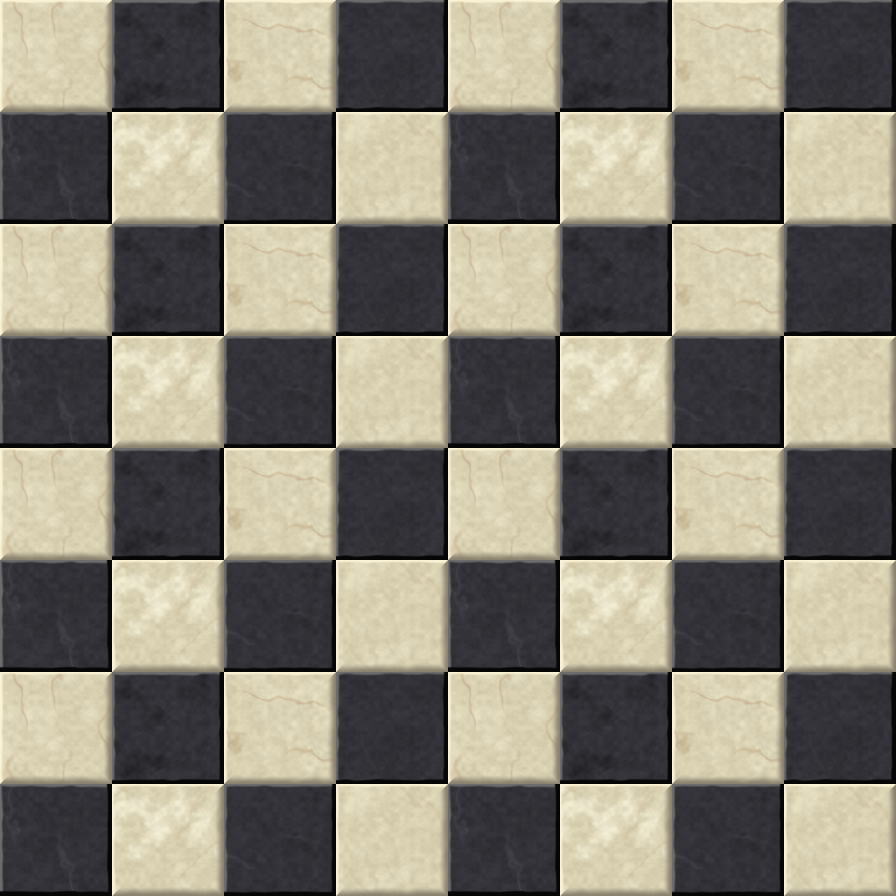
Write a Shadertoy shader that draws this pattern.

```glsl
const float TILES = 8.0;               // tiles across and down
const vec2 BLOCK = vec2(4.0, 2.0);     // tiles before the marbling repeats
const vec3 CREAM = vec3(0.85, 0.815, 0.695);
const vec3 CREAM_PALE = vec3(0.93, 0.91, 0.81);
const vec3 CREAM_VEIN = vec3(0.76, 0.68, 0.54);
const vec3 CREAM_LIT = vec3(0.98, 0.95, 0.83);
const vec3 CREAM_SHADE = vec3(0.54, 0.51, 0.43);
const vec3 SLATE = vec3(0.20, 0.197, 0.22);
const vec3 SLATE_DEEP = vec3(0.14, 0.14, 0.155);
const vec3 SLATE_VEIN = vec3(0.31, 0.305, 0.33);
const vec3 SLATE_LIT = vec3(0.45, 0.45, 0.45);
const vec3 SLATE_SHADE = vec3(0.025);
const float LIT_WIDTH = 0.034;         // bevel widths, in tiles
const float SHADE_WIDTH = 0.042;
const float SOFT_WIDTH = 0.085;
const float EDGE_WOBBLE = 0.016;
const float VEIN_WIDTH = 0.07;
const int SAMPLES = 3;                 // antialiasing grid per side

float hash(vec2 p) {
    return fract(sin(dot(p, vec2(127.1, 311.7))) * 43758.5453);
}

float noise(vec2 p) {
    vec2 i = floor(p), f = fract(p);
    f = f * f * (3.0 - 2.0 * f);
    return mix(mix(hash(i), hash(i + vec2(1, 0)), f.x),
               mix(hash(i + vec2(0, 1)), hash(i + vec2(1, 1)), f.x), f.y);
}

float fbm(vec2 p) {
    float sum = 0.0, amp = 0.5;
    for (int i = 0; i < 4; i++) {
        sum += amp * noise(p);
        p = p * 2.03 + 7.1;
        amp *= 0.5;
    }
    return sum;
}

// Thin wandering cracks, turned to a given angle and broken into patches
float veins(vec2 q, float angle, vec2 seed) {
    float c = cos(angle), s = sin(angle);
    vec2 v = mat2(c, -s, s, c) * (q - 0.5);
    float f = v.y * 2.4 + 1.1 * fbm(v * 3.0 + seed) + hash(seed);
    float line = 1.0 - smoothstep(0.0, VEIN_WIDTH, abs(fract(f) - 0.5));
    return line * smoothstep(0.35, 0.65, noise(q * 3.0 + seed + 5.0));
}

// Marbled stone with a lit top and left, and a shaded bottom and right
vec3 tileColor(vec2 p) {
    vec2 q = fract(p);
    vec2 kind = mod(floor(p), BLOCK);
    vec2 seed = kind * 17.0 + 3.0;
    bool dark = mod(kind.x + kind.y, 2.0) < 0.5;

    // Marbling differs by column: veined, mottled, veined, plain
    float mottled = 1.0 - step(0.5, abs(kind.x - 1.0));
    float veined = mod(kind.x, 2.0) < 0.5 ? 0.6 : 0.25;
    float vein = veined * veins(q, 1.57 - 0.88 * kind.x, seed);
    float cloud = smoothstep(0.42, 0.72, fbm(q * 5.0 + seed));
    float grain = fbm(q * 22.0 + seed) - 0.47;

    // Distances to the lit and the shaded sides
    float wobble = EDGE_WOBBLE * (noise(q * 11.0 + seed) - 0.5);
    float litDist = min(q.x, 1.0 - q.y) + wobble;
    float shadeDist = min(1.0 - q.x, q.y) + wobble;
    float mitre = smoothstep(-0.01, 0.01, shadeDist - litDist);
    float lit = mitre * (1.0 - smoothstep(0.3, 1.0, litDist / LIT_WIDTH));

    vec3 color;
    if (dark) {
        color = mix(SLATE, SLATE_DEEP, cloud * mix(0.25, 0.8, mottled));
        color = mix(color, SLATE_VEIN, vein * 0.65) + 0.08 * grain;
        color = mix(color, SLATE_LIT, lit * 0.9);
        float shade = 1.0 - smoothstep(0.7, 1.1, shadeDist / SHADE_WIDTH);
        return mix(color, SLATE_SHADE, shade);
    }
    color = mix(CREAM, CREAM_PALE, cloud * mix(0.4, 1.0, mottled));
    color = mix(color, CREAM_VEIN, vein) + 0.12 * grain;
    float shade = 1.0 - smoothstep(0.0, SOFT_WIDTH, shadeDist);
    color = mix(color, CREAM_SHADE, shade * (1.0 - mitre));
    return mix(color, CREAM_LIT, lit);
}

void mainImage(out vec4 fragColor, in vec2 fragCoord) {
    vec3 sum = vec3(0.0);
    for (int y = 0; y < SAMPLES; y++) {
        for (int x = 0; x < SAMPLES; x++) {
            vec2 offset = (vec2(x, y) + 0.5) / float(SAMPLES) - 0.5;
            sum += tileColor((fragCoord + offset) / iResolution.xy * TILES);
        }
    }
    fragColor = vec4(sum / float(SAMPLES * SAMPLES), 1.0);
}
```
